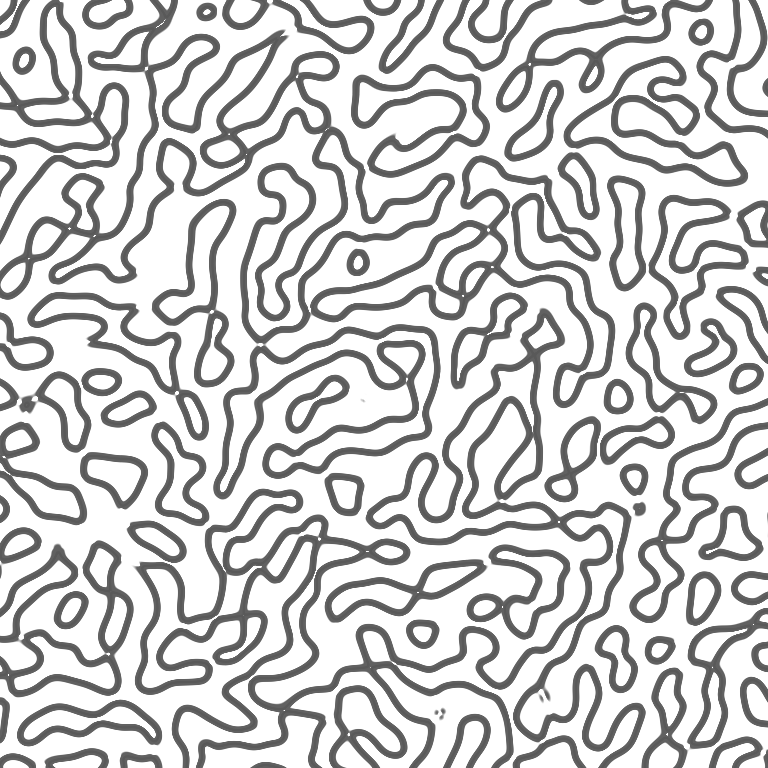
Reproduce this pattern procedurally as a WebGL 2 fragment shader.

```glsl
#version 300 es
precision highp float;

uniform vec2 u_resolution;
out vec4 fragColor;

vec3 hash3(vec2 cell) {
    vec3 q = fract((cell + 50.0).xyx * vec3(0.1031, 0.1030, 0.0973));
    q += dot(q, q.yxz + 33.33);
    return fract((q.xxy + q.yzz) * q.zyx);
}

vec2 direction(float angle) {
    return vec2(cos(angle), sin(angle));
}

float cornerRamp(vec2 corner, vec2 p) {
    return dot(direction(6.2832 * hash3(corner).x), p - corner);
}

float gradientNoise(vec2 p) {
    vec2 c = floor(p);
    vec2 f = p - c;
    vec2 s = f * f * f * (f * (f * 6.0 - 15.0) + 10.0);
    float low = mix(cornerRamp(c, p), cornerRamp(c + vec2(1, 0), p), s.x);
    float high = mix(cornerRamp(c + vec2(0, 1), p), cornerRamp(c + vec2(1, 1), p), s.x);
    return mix(low, high, s.y);
}

// Sum of small wave packets on a lattice: value in x, slope in yz
vec3 waveField(vec2 p) {
    vec2 center = floor(p + 0.5);
    vec3 sum = vec3(0.0);
    for (int y = -2; y <= 2; y++) {
        for (int x = -2; x <= 2; x++) {
            vec2 cell = center + vec2(x, y);
            vec2 offset = p - cell;
            vec3 random = hash3(cell);

            // Neighbouring packets share a drifting direction
            float angle = 2.2 + 2.5 * gradientNoise(cell * 0.19 + 7.3) + 2.2 * (random.x - 0.5);
            vec2 wave = direction(angle) * mix(3.6, 5.4, random.y);
            float phase = dot(wave, offset) + 6.2832 * random.z;
            float weight = exp(-0.9 * dot(offset, offset));
            vec2 slope = wave * cos(phase) - 1.8 * offset * sin(phase);
            sum += weight * vec3(sin(phase), slope);
        }
    }
    return sum;
}

void main() {
    float side = min(u_resolution.x, u_resolution.y);
    vec2 uv = gl_FragCoord.xy / side;
    float pixel = 1.0 / side;

    // Distance to one contour of the field, in canvas units
    float cellSize = 0.045;
    vec3 field = waveField(uv / cellSize);
    float dist = cellSize * abs(field.x - 0.28) / max(length(field.yz), 0.001);

    // Even stroke with a slightly darker core
    float halfWidth = 0.0048;
    float stroke = 1.0 - smoothstep(halfWidth - 0.6 * pixel, halfWidth + 0.6 * pixel, dist);
    float ink = mix(0.35, 0.38, smoothstep(0.001, 0.002, dist));
    fragColor = vec4(vec3(mix(1.0, ink, stroke)), 1.0);
}
```
